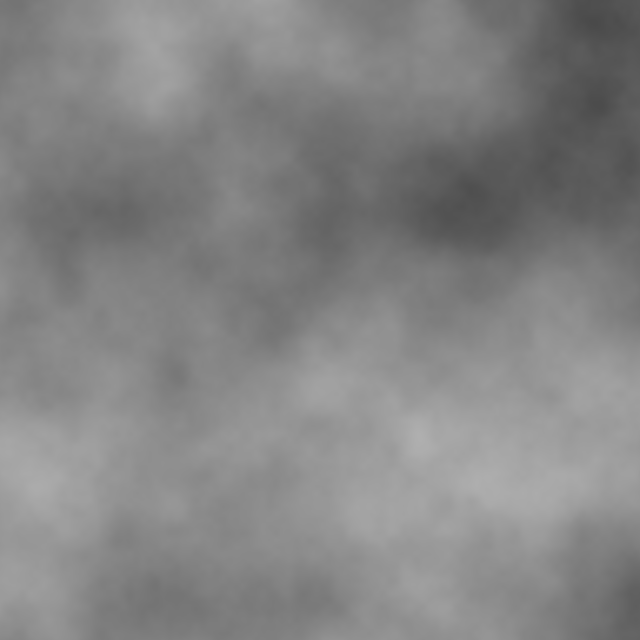
A three.js fragment shader for this texture:

```glsl
// Soft grey cloud: fractal value noise with broad smoky patches and faint fine grain.
#define CELLS 3.0                    // coarsest noise cells across the canvas
#define OCTAVES 6
#define GAIN 0.5                     // amplitude ratio between octaves
#define ORIGIN vec2(4.0, 1.0)        // place in the noise field
#define DIRECTION vec2(-1.0, 1.0)    // way the field runs across the canvas
#define OCTAVE_SHIFT vec2(5.37, 2.71)
#define NOISE_MEAN 0.547
#define MEAN_GREY 0.512
#define CONTRAST 0.62

varying vec2 vUv;

// Sine-free hash of a lattice point, 0 to 1
float hash(vec2 cell) {
  vec3 p = fract(cell.xyx * 0.1031);
  p += dot(p, p.yzx + 33.33);
  return fract((p.x + p.y) * p.z);
}

// Smoothly interpolated lattice values
float valueNoise(vec2 p) {
  vec2 cell = floor(p);
  vec2 f = fract(p);
  vec2 blend = f * f * (3.0 - 2.0 * f);
  float low = mix(hash(cell), hash(cell + vec2(1.0, 0.0)), blend.x);
  float high = mix(hash(cell + vec2(0.0, 1.0)), hash(cell + vec2(1.0, 1.0)), blend.x);
  return mix(low, high, blend.y);
}

// Octaves of doubling frequency, shifted so their lattices do not line up
float cloud(vec2 p) {
  float sum = 0.0;
  float amplitude = 0.5;
  for (int i = 0; i < OCTAVES; i++) {
    sum += amplitude * valueNoise(p);
    p = p * 2.0 + OCTAVE_SHIFT;
    amplitude *= GAIN;
  }
  return sum;
}

void main() {
  float density = cloud(ORIGIN + DIRECTION * vUv * CELLS);
  float grey = MEAN_GREY + CONTRAST * (density - NOISE_MEAN);
  gl_FragColor = vec4(vec3(grey), 1.0);
}
```
